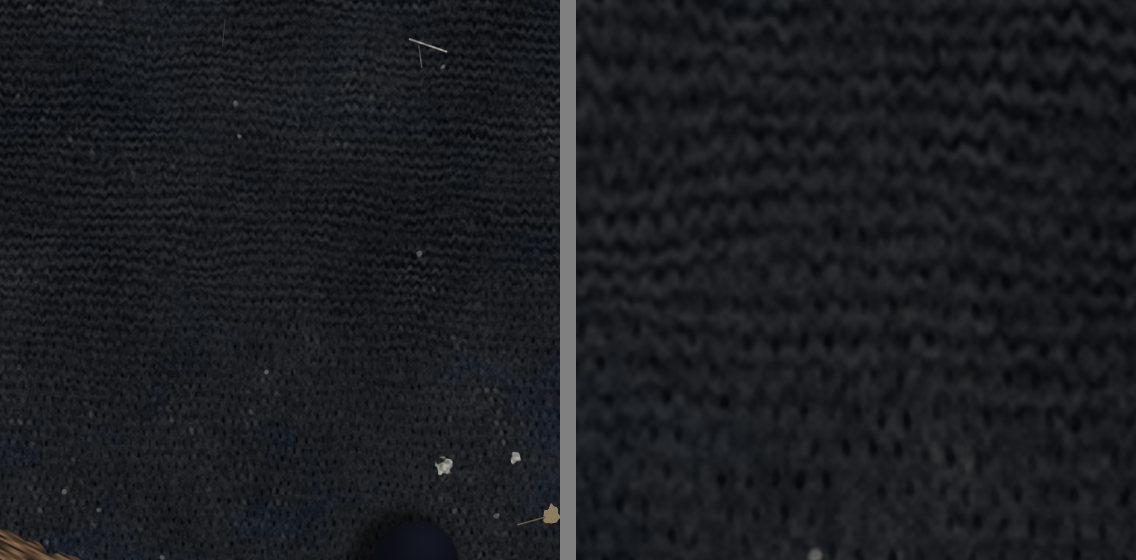
Left, the full canvas; right, a detail of the centre.
A WebGL 2 fragment shader for this texture:

```glsl
#version 300 es
precision highp float;

uniform vec2 u_resolution;
out vec4 fragColor;

const float TAU = 6.2831853;
const vec2 STITCHES = vec2(62.0, 51.0);
const vec3 DUST = vec3(0.125, 0.115, 0.105);
const vec3 LINT = vec3(0.56, 0.55, 0.53);
const vec3 STRAW = vec3(0.40, 0.31, 0.23);

float hash(vec2 p) {
    vec3 q = fract(p.xyx * vec3(0.1031, 0.1030, 0.0973));
    q += dot(q, q.yzx + 33.33);
    return fract((q.x + q.y) * q.z);
}

float noise(vec2 p) {
    vec2 cell = floor(p);
    vec2 f = fract(p);
    f = f * f * (3.0 - 2.0 * f);
    float low = mix(hash(cell), hash(cell + vec2(1, 0)), f.x);
    float high = mix(hash(cell + vec2(0, 1)), hash(cell + vec2(1, 1)), f.x);
    return mix(low, high, f.y);
}

float fbm(vec2 p) {
    float sum = 0.0;
    float weight = 0.53;
    for (int i = 0; i < 4; i++) {
        sum += weight * noise(p);
        p = p * 2.03 + 17.3;
        weight *= 0.5;
    }
    return sum;
}

// Soft coverage of a rounded line from a to b
float strand(vec2 p, vec2 a, vec2 b, float radius) {
    vec2 d = b - a;
    float t = clamp(dot(p - a, d) / dot(d, d), 0.0, 1.0);
    return 1.0 - smoothstep(-0.0015, 0.0015, length(p - a - d * t) - radius);
}

// Soft coverage of a ragged chip
float chip(vec2 p, vec2 centre, float radius) {
    float edge = radius * (0.55 + 0.9 * noise(p * 130.0));
    return 1.0 - smoothstep(-0.002, 0.002, length(p - centre) - edge);
}

// Fabric coordinates: sloping rows with a slight wander
vec2 fabric(vec2 uv) {
    vec2 wander = vec2(noise(uv * 9.0), noise(uv * 11.0 + 40.0)) - 0.5;
    return (uv + vec2(0.02 * uv.y, 0.045 * uv.x)) * STITCHES + wander * 0.9;
}

// Scalloped horizontal ridges
float ridges(vec2 q, vec2 uv) {
    float scallop = 0.13 * sin(TAU * q.x) + 0.45 * (noise(uv * 65.0) - 0.5);
    float wave = sin(TAU * (q.y + scallop));
    return wave * (0.45 + 0.9 * noise(uv * vec2(16.0, 26.0) + 5.0));
}

// x: dark slot between threads, y: raised bright thread
vec2 stitch(vec2 q) {
    float row = floor(q.y);
    q.x += 0.5 * mod(row, 2.0) + 0.35 * hash(vec2(row, 3.0));
    vec2 id = floor(q);
    vec2 f = fract(q) - 0.5;
    vec2 shift = (vec2(hash(id + 7.0), hash(id + 19.0)) - 0.5) * 0.25;
    float slot = 1.0 - smoothstep(0.08, 0.38, length((f - shift) * vec2(1.5, 0.9)));
    vec2 g = vec2(0.5 - abs(f.x), f.y);
    float glint = 1.0 - smoothstep(0.05, 0.42, length(g - vec2(0.0, shift.y)));
    float side = floor(q.x + 0.5);
    return vec2(slot * (0.4 + 0.8 * hash(id)), glint * pow(hash(vec2(side, row) + 31.0), 4.0));
}

vec3 cloth(vec2 uv) {
    vec2 q = fabric(uv);
    float ribbed = smoothstep(0.28, 0.62, uv.y + 0.25 * (noise(uv * 4.0) - 0.5));
    vec2 thread = stitch(q);
    float grain = 0.6 * noise(uv * vec2(190.0, 140.0)) + 0.4 * noise(uv * 270.0 + 9.0) - 0.5;
    float patches = fbm(uv * 6.0 + 2.0) - 0.5;

    float tone = mix(0.121, 0.107, ribbed);
    tone += ridges(q, uv) * mix(0.009, 0.035, ribbed);
    tone -= thread.x * mix(0.056, 0.026, ribbed);
    tone += grain * 0.085 + patches * 0.055;

    // Dust gathers in upright streaks below and in patches above
    float streaks = smoothstep(0.42, 0.75, fbm(uv * vec2(15.0, 4.0) + 12.0));
    float smudges = smoothstep(0.56, 0.74, fbm(uv * vec2(7.0, 12.0) + 60.0));
    float dust = mix(0.2 + streaks, 0.12 + smudges, ribbed);
    float blue = smoothstep(0.5, 0.75, fbm(uv * vec2(6.0, 9.0) + 80.0)) * (1.0 - 0.7 * ribbed);

    vec3 colour = tone + vec3(-0.009, 0.0, 0.011);
    colour += vec3(-0.014, -0.004, 0.022) * blue;
    colour += DUST * dust * (thread.y * 0.9 + max(grain, 0.0) * 0.35);
    return max(colour, vec3(0.025, 0.03, 0.037));
}

// Dry fibres heaped in the lower left corner
vec3 addStraw(vec3 colour, vec2 uv) {
    float top = 0.047 - 0.42 * uv.x + 0.018 * noise(uv * 45.0);
    float cover = 1.0 - smoothstep(-0.003, 0.003, uv.y - top);
    float fibres = noise(vec2(uv.x * 35.0, (uv.y + 0.5 * uv.x) * 230.0));
    return mix(colour, STRAW * (0.25 + 1.1 * fibres), cover);
}

// Rounded dark cap with a soft shadow at the lower edge
vec3 addCap(vec3 colour, vec2 uv) {
    vec2 d = uv - vec2(0.742, -0.005);
    float r = length(d * vec2(1.0, 1.05));
    colour *= 1.0 - 0.5 * (1.0 - smoothstep(0.07, 0.115, length(d + vec2(0.025, 0.0))));
    float shine = smoothstep(0.08, 0.0, length(d - vec2(0.02, 0.035)));
    vec3 cap = vec3(0.045, 0.05, 0.08) + vec3(0.03, 0.033, 0.05) * shine;
    return mix(colour, cap, 1.0 - smoothstep(0.074, 0.08, r));
}

// Pale lint, chips and one dry stalk
vec3 addDebris(vec3 colour, vec2 uv) {
    float lint = strand(uv, vec2(0.732, 0.93), vec2(0.797, 0.908), 0.0018);
    lint = max(lint, 0.6 * strand(uv, vec2(0.748, 0.918), vec2(0.753, 0.88), 0.001));
    lint = max(lint, 0.3 * strand(uv, vec2(0.402, 0.965), vec2(0.397, 0.917), 0.0008));
    lint = max(lint, chip(uv, vec2(0.795, 0.166), 0.014));
    lint = max(lint, chip(uv, vec2(0.921, 0.182), 0.009));
    for (int i = 0; i < 9; i++) {
        vec2 spot = vec2(hash(vec2(i, 4)), hash(vec2(i, 9)));
        lint = max(lint, 0.5 * chip(uv, spot, 0.0045));
    }
    float stalk = 0.7 * strand(uv, vec2(0.925, 0.063), vec2(0.975, 0.077), 0.0012);
    stalk = max(stalk, chip(uv, vec2(0.984, 0.08), 0.015));
    colour = mix(colour, LINT * (0.75 + 0.5 * noise(uv * 160.0)), lint);
    return mix(colour, vec3(0.55, 0.49, 0.38), stalk);
}

void main() {
    vec2 uv = gl_FragCoord.xy / u_resolution;
    vec3 colour = cloth(uv);
    colour = addStraw(colour, uv);
    colour = addCap(colour, uv);
    colour = addDebris(colour, uv);
    fragColor = vec4(colour, 1.0);
}
```
